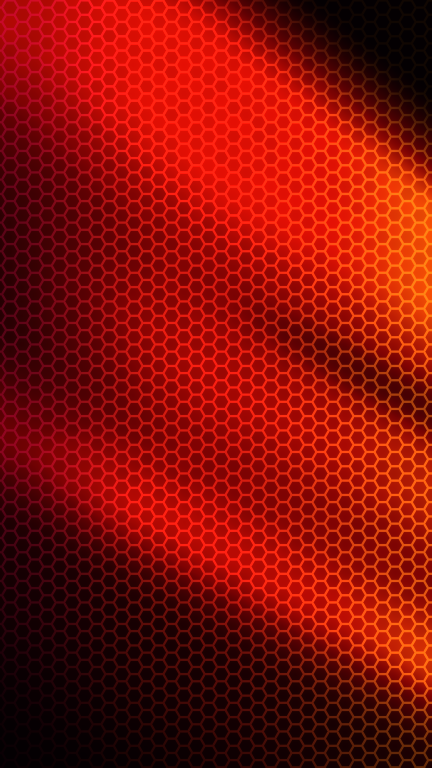
This pattern is drawn by a WebGL 1 fragment shader. Its source:

```glsl
precision highp float;
// Flat-topped hexagon mesh lit by soft diagonal bands of red and orange light.

uniform vec2 u_resolution;

// Lengths are fractions of the canvas width, y runs down from the top.
const float COLUMNS = 34.8;
const vec2 GRID_ORIGIN = vec2(0.426, 0.648);
const float LINE_HALF_WIDTH = 0.075;  // in cell heights
const float LINE_SOFTNESS = 0.05;
const float GLOW_STRENGTH = 0.14;
const float CELL_VARIATION = 0.08;
const float BAND_SLOPE = 0.53;
const float TOP_EDGE_SLOPE = 0.8;
const float SQRT3 = 1.7320508;

const vec3 BLACK = vec3(0.015, 0.0, 0.008);
const vec3 DEEP_RED = vec3(0.46, 0.005, 0.012);
const vec3 BRIGHT_RED = vec3(0.90, 0.06, 0.015);
const vec3 HOT_ORANGE = vec3(1.0, 0.40, 0.02);
const vec3 LINE_MAGENTA = vec3(0.66, 0.03, 0.19);
const vec3 LINE_RED = vec3(0.95, 0.14, 0.08);
const vec3 LINE_ORANGE = vec3(1.0, 0.46, 0.08);

float hash(vec2 p) {
  return fract(sin(dot(p, vec2(127.1, 311.7))) * 43758.5453);
}

float bell(float x, float width) {
  float k = x / width;
  return exp(-k * k);
}

// Offset from the nearest cell centre (xy) and that centre's lattice id (zw).
vec4 hexCell(vec2 p) {
  vec2 size = vec2(SQRT3, 1.0);
  vec2 idA = floor(p / size + 0.5);
  vec2 idB = floor(p / size) + 0.5;
  vec2 a = p - idA * size;
  vec2 b = p - idB * size;
  return dot(a, a) < dot(b, b) ? vec4(a, idA) : vec4(b, idB);
}

// Distance from a point inside the cell to its border.
float hexBorder(vec2 q) {
  q = abs(q);
  return 0.5 - max(q.y, q.x * SQRT3 * 0.5 + q.y * 0.5);
}

// Fades to 0 in the dark upper right corner.
float topEdge(vec2 p) {
  return smoothstep(-0.60, -0.20, p.y - TOP_EDGE_SLOPE * p.x);
}

// Brightness of the light bands, from 0 to 1.
float bandLight(vec2 p) {
  float t = p.y - BAND_SLOPE * p.x;
  float upper = topEdge(p) * bell(max(t - 0.02, 0.0), 0.31);
  upper *= mix(0.62, 1.0, smoothstep(0.0, 0.6, p.x));
  float middle = bell(t - 0.62, 0.25) * 0.56 * smoothstep(-0.12, 0.5, p.x);
  float lower = bell(t - 1.01, t < 1.01 ? 0.16 : 0.125);
  lower *= mix(0.36, 0.60, smoothstep(0.0, 0.35, p.x));
  float streak = bell(t - 0.42, 0.06) * smoothstep(0.4, 0.85, p.x);
  float sum = (upper + middle + lower) * (1.0 - 0.5 * streak);
  float floorLight = 0.09 * topEdge(p) * (1.0 - smoothstep(1.2, 1.75, t));
  return clamp(sum + floorLight, 0.0, 1.0);
}

vec3 fillColor(float light, vec2 p) {
  vec3 color = mix(BLACK, DEEP_RED, clamp(light / 0.52, 0.0, 1.0));
  color = mix(color, BRIGHT_RED, smoothstep(0.42, 0.98, light));
  float heat = smoothstep(0.74, 1.05, p.x) * smoothstep(0.5, 0.95, light);
  return mix(color, HOT_ORANGE, heat * 0.8);
}

vec3 lineColor(vec2 p) {
  vec3 color = mix(LINE_MAGENTA, LINE_RED, smoothstep(0.0, 0.38, p.x));
  return mix(color, LINE_ORANGE, smoothstep(0.5, 1.0, p.x));
}

void main() {
  vec2 p = vec2(gl_FragCoord.x, u_resolution.y - gl_FragCoord.y) / u_resolution.x;
  float cellHeight = 2.0 / (SQRT3 * COLUMNS);
  vec4 cell = hexCell((p - GRID_ORIGIN) / cellHeight);
  float border = hexBorder(cell.xy);

  // Cell faces, each slightly different in brightness
  float light = bandLight(p);
  float tone = 0.96 + CELL_VARIATION * (hash(cell.zw) - 0.5);
  vec3 color = fillColor(light, p) * tone;

  // Mesh lines with a faint halo, fading out in the dark corners
  float pixel = 1.0 / (u_resolution.x * cellHeight);
  float soft = max(LINE_SOFTNESS, 0.6 * pixel);
  float line = 1.0 - smoothstep(LINE_HALF_WIDTH - soft, LINE_HALF_WIDTH + soft, border);
  float halo = GLOW_STRENGTH * exp(-border * 9.0);
  float t = p.y - BAND_SLOPE * p.x;
  float ambient = 0.06 + 0.26 * topEdge(p) * (1.0 - smoothstep(1.1, 1.75, t));
  float strength = clamp(ambient + 0.72 * light, 0.0, 0.92);
  vec3 lit = max(color, lineColor(p) * strength + color * 0.35);
  color = mix(color, lit, clamp(line + halo, 0.0, 1.0));

  gl_FragColor = vec4(min(color, 1.0), 1.0);
}
```
